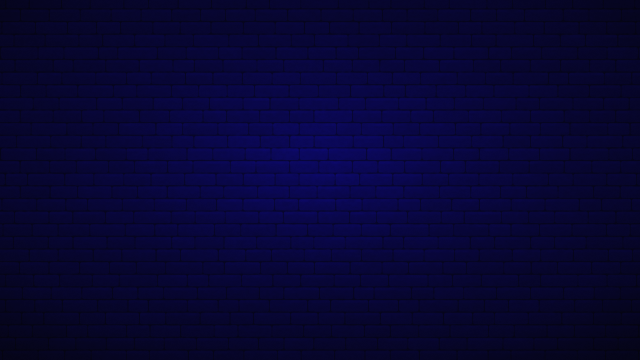
This background is drawn by a WebGL 2 fragment shader. Its source:

```glsl
#version 300 es
// Draws a dark blue brick wall lit by a soft glow near its centre.
precision highp float;

uniform vec2 u_resolution;
out vec4 fragColor;

// Lengths are in canvas heights
const float ROW_HEIGHT = 0.0351;
const float BRICK_LENGTH = 0.0835;
const vec2 WALL_ORIGIN = vec2(-0.213, 0.3405);  // from the middle, from the top
const float JOINT_JITTER = 0.36;
const vec2 GAP = vec2(0.0010, 0.0014);
const float CORNER = 0.006;
const float EDGE_SOFTNESS = 0.0020;
const float WEAR = 0.0014;

// Glow, in fractions of the canvas
const vec2 GLOW_CENTRE = vec2(0.495, 0.55);
const float GLOW_FALLOFF = 1.45;
const float GLOW_ROUNDING = 0.02;
const float AMBIENT_BLUE = 0.098;
const float GLOW_BLUE = 0.32;
const float CORNER_DARKENING = 0.25;

// Red, green and blue as a base plus a share of the light
const vec3 BASE_TINT = vec3(0.012, 0.013, 0.0);
const vec3 LIGHT_TINT = vec3(0.085, 0.05, 1.0);

const float GROOVE_SHADE = 0.60;
const float BRICK_VARIATION = 0.08;
const float GRAIN = 0.08;
const float RIM_LIGHT = 0.16;

float hash(vec2 p) {
    vec3 q = fract(vec3(p.xyx) * 0.1031);
    q += dot(q, q.yzx + 33.33);
    return fract((q.x + q.y) * q.z);
}

float noise(vec2 p) {
    vec2 cell = floor(p);
    vec2 f = fract(p);
    f = f * f * (3.0 - 2.0 * f);
    float low = mix(hash(cell), hash(cell + vec2(1, 0)), f.x);
    float high = mix(hash(cell + vec2(0, 1)), hash(cell + vec2(1, 1)), f.x);
    return mix(low, high, f.y);
}

// Place of a vertical joint, counted in brick lengths
float joint(float index, float row) {
    return index + (hash(vec2(index, row) + 71.0) - 0.5) * JOINT_JITTER;
}

float roundedBox(vec2 p, vec2 halfSize, float radius) {
    vec2 q = abs(p) - halfSize + radius;
    return length(max(q, 0.0)) + min(max(q.x, q.y), 0.0) - radius;
}

// Brightness of the wall: dark grooves, worn faces, light upper rims
float brickShade(vec2 p) {
    float rowPosition = (p.y - WALL_ORIGIN.y) / ROW_HEIGHT;
    float row = floor(rowPosition);
    float along = (p.x - WALL_ORIGIN.x) / BRICK_LENGTH + 0.5 * mod(row, 2.0);

    // Find the brick between two uneven joints
    float index = floor(along);
    if (along < joint(index, row)) index -= 1.0;
    else if (along >= joint(index + 1.0, row)) index += 1.0;
    float left = joint(index, row);
    float right = joint(index + 1.0, row);

    vec2 size = vec2((right - left) * BRICK_LENGTH, ROW_HEIGHT);
    vec2 local = vec2((along - 0.5 * (left + right)) * BRICK_LENGTH,
                      (rowPosition - row - 0.5) * ROW_HEIGHT);
    float wear = (noise(p * 95.0) - 0.5) * WEAR;
    float dist = roundedBox(local, 0.5 * size - GAP, CORNER) + wear;
    float soft = max(EDGE_SOFTNESS, 0.6 / u_resolution.y);
    float face = 1.0 - smoothstep(-soft, soft, dist);

    // Face tone falls towards the lower side, with a patchy light along the top
    float height = 0.5 - local.y / ROW_HEIGHT;
    float tone = 0.95 + 0.11 * height;
    tone += (hash(vec2(index, row)) - 0.5) * BRICK_VARIATION;
    tone += (noise(p * vec2(110.0, 170.0)) - 0.5) * GRAIN;
    float rim = smoothstep(0.66, 0.82, height) * (1.0 - smoothstep(0.86, 0.96, height));
    tone += RIM_LIGHT * rim * noise(p * vec2(45.0, 20.0) + 9.0);
    return mix(GROOVE_SHADE, tone, face);
}

void main() {
    vec2 uv = gl_FragCoord.xy / u_resolution;
    vec2 wall = vec2((uv.x - 0.5) * u_resolution.x / u_resolution.y, 1.0 - uv.y);

    // Elliptical glow over a faint ambient light
    vec2 offset = (uv - GLOW_CENTRE) * 2.0;
    float radius = sqrt(dot(offset, offset) + GLOW_ROUNDING);
    float light = AMBIENT_BLUE + GLOW_BLUE * exp(-GLOW_FALLOFF * radius);
    light *= 1.0 - CORNER_DARKENING * smoothstep(1.05, 1.5, radius);

    // Fine dither hides banding in the dark tones
    vec3 color = BASE_TINT + LIGHT_TINT * light * brickShade(wall);
    color += (hash(gl_FragCoord.xy) - 0.5) / 255.0;
    fragColor = vec4(color, 1.0);
}
```
